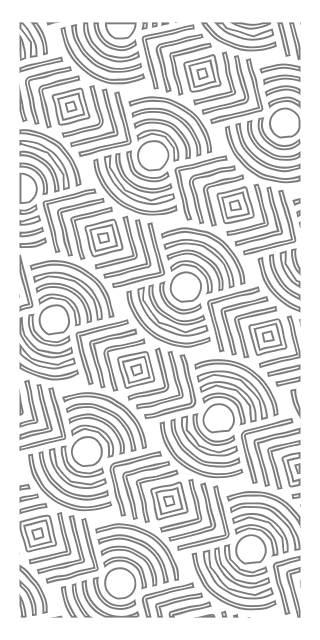
This pattern is drawn by a Shadertoy shader. Its source:

```glsl
// Outlined line pattern: split concentric arcs around discs alternate with
// nested chevrons around squares on a tilted square lattice. All parts are
// signed distances, trimmed to a panel and stroked with a slight hand wobble.

#define CELL 0.4235              // lattice edge, in canvas widths
#define TILT 0.244               // lattice rotation, radians
#define ORIGIN vec2(0.581, 1.1016) // centre of one disc
#define PANEL vec2(0.436, 0.927) // half size of the printed panel
#define BAND 0.012               // half width of a band, in cells
#define STROKE 0.007             // half width of an outline, in cells
#define ARC_STEP 0.081           // spacing of arcs
#define CHEVRON_STEP 0.083       // spacing of chevrons
#define WOBBLE 0.011             // hand drawn irregularity
#define INK vec3(0.48)
#define PAPER vec3(1.0)

float hash(vec2 p) {
    return fract(sin(dot(p, vec2(127.1, 311.7))) * 43758.5453);
}

float noise(vec2 p) {
    vec2 i = floor(p), f = fract(p);
    f = f * f * (3.0 - 2.0 * f);
    return mix(mix(hash(i), hash(i + vec2(1, 0)), f.x),
               mix(hash(i + vec2(0, 1)), hash(i + vec2(1, 1)), f.x), f.y);
}

float box(vec2 p, float halfSize) {
    vec2 q = abs(p) - halfSize;
    return length(max(q, 0.0)) + min(max(q.x, q.y), 0.0);
}

// Disc with a flattened foot and two opposite sets of four arcs
float discMotif(vec2 c, vec2 id) {
    float r = length(c);
    float foot = mix(0.092, 0.112, hash(id + 3.7));
    float d = max(r - 0.111, dot(c, vec2(-0.15, -0.99)) - foot);

    float side = c.x + c.y < 0.0 ? -1.0 : 1.0;
    c *= side;
    float ends = -0.074 - min(c.x, c.y);
    float sector = 0.6283;
    for (int k = 0; k < 4; k++) {
        float radius = 0.178 + ARC_STEP * float(k);
        float seed = hash(id + vec2(float(k) * 1.9, side * 5.3));
        // Some inner edges are cut as straight chords
        float a = mod(atan(c.y, c.x) + seed * sector, sector) - 0.5 * sector;
        float chord = r * cos(a) / cos(0.5 * sector);
        float cut = k < 3 ? smoothstep(0.35, 0.9, seed) : 0.0;
        float inner = radius - BAND - mix(r, chord, cut);
        d = min(d, max(max(r - radius - BAND, inner), ends));
    }
    return d;
}

// Square, square ring and two opposite sets of three chevrons
float squareMotif(vec2 s, vec2 id) {
    float d = min(box(s, 0.033), abs(box(s, 0.097)) - 0.0165);

    s.y = -s.y;
    float side = s.x + s.y < 0.0 ? -1.0 : 1.0;
    s *= side;
    for (int k = 0; k < 3; k++) {
        float reach = 0.19 + CHEVRON_STEP * float(k);
        float seed = hash(id + vec2(side * 2.3, float(k) * 4.1));
        float bend = 0.004 + 0.04 * seed * seed * seed;
        vec2 q = s - reach + bend;
        float corner = length(max(q, 0.0)) + min(max(q.x, q.y), 0.0) - bend;
        float start = -0.107 + 0.53 * CHEVRON_STEP * float(k);
        d = min(d, max(abs(corner) - BAND, start - min(s.x, s.y)));
    }
    return d;
}

void mainImage(out vec4 fragColor, in vec2 fragCoord) {
    vec2 p = fragCoord / iResolution.x;

    // Lattice coordinates: discs at whole steps, squares at half steps
    float cs = cos(TILT), sn = sin(TILT);
    vec2 v = (p - ORIGIN) / CELL;
    vec2 q = vec2(cs * v.x + sn * v.y, cs * v.y - sn * v.x);
    q += WOBBLE * (vec2(noise(q * 11.0), noise(q * 11.0 + 41.0)) - 0.5);

    vec2 discId = floor(q + 0.5), squareId = floor(q);
    float d = min(discMotif(q - discId, discId),
                  squareMotif(q - squareId - 0.5, squareId));

    // Trim to the panel so that cut shapes are closed by an outline
    vec2 middle = 0.5 * iResolution.xy / iResolution.x;
    vec2 edge = (abs(p - middle) - PANEL) / CELL;
    d = max(d, max(edge.x, edge.y));

    // Antialiased stroke
    float pixel = 1.0 / (iResolution.x * CELL);
    float ink = clamp(0.5 - (abs(d) - STROKE) / pixel, 0.0, 1.0);
    fragColor = vec4(mix(PAPER, INK, ink), 1.0);
}
```
